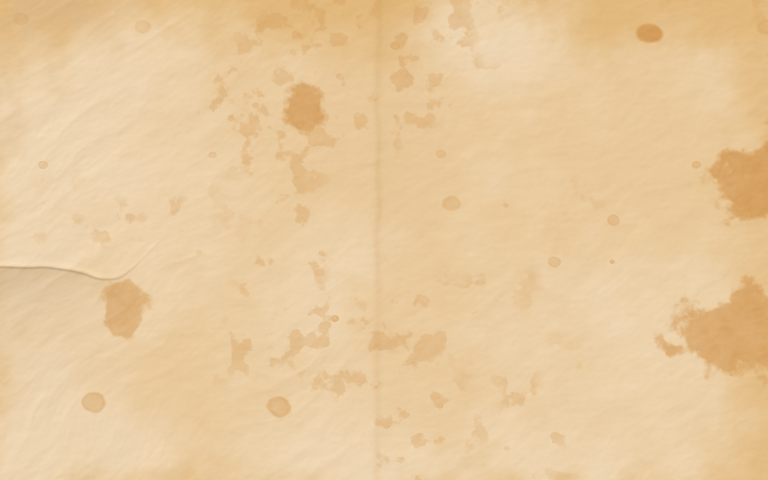
Give the GLSL for this texture, as a Shadertoy shader.

```glsl
// Aged parchment: warm mottled paper with toasted borders, a centre fold, a torn
// crease and brown stains. Fractal noise gives the tone and a height field whose
// slope is lit from the upper left; stains are noisy ellipses and jittered spots.

float hash(vec2 p) {
    return fract(sin(dot(p, vec2(127.1, 311.7))) * 43758.5453);
}

float noise(vec2 p) {
    vec2 i = floor(p), f = fract(p);
    f = f * f * f * (f * (f * 6.0 - 15.0) + 10.0);
    return mix(mix(hash(i), hash(i + vec2(1, 0)), f.x),
               mix(hash(i + vec2(0, 1)), hash(i + vec2(1, 1)), f.x), f.y);
}

// Fractal noise, mean 0.5
float fbm(vec2 p) {
    float sum = 0.0, amp = 0.516;
    for (int i = 0; i < 5; i++) {
        sum += amp * noise(p);
        p = mat2(1.6, 1.2, -1.2, 1.6) * p + 5.3;
        amp *= 0.5;
    }
    return sum;
}

// Paper height: slanted wrinkles plus fibre grain
float relief(vec2 p, float wrinkling) {
    vec2 q = p + 0.07 * vec2(noise(p * 5.0), noise(p * 5.0 + 7.0));
    float along = dot(q, vec2(0.84, 0.54));
    float across = dot(q, vec2(-0.54, 0.84));
    float wrinkles = 1.0 - abs(2.0 * fbm(vec2(along * 4.5, across * 15.0)) - 1.0);
    return wrinkles * wrinkling + 0.045 * fbm(p * vec2(32.0, 48.0));
}

// Ragged elliptical stain
float blot(vec2 p, vec2 centre, vec2 size, float ragged) {
    float d = length((p - centre) / size) + ragged;
    return 1.0 - smoothstep(0.75, 1.1, d);
}

// Small round stains, one at most per grid cell
float spots(vec2 p, float wobble) {
    float cover = 0.0;
    vec2 cell = floor(p * 8.0);
    for (int j = -1; j <= 1; j++) {
        for (int i = -1; i <= 1; i++) {
            vec2 id = cell + vec2(i, j);
            vec2 centre = (id + 0.2 + 0.6 * vec2(hash(id), hash(id + 31.0))) / 8.0;
            float present = step(0.76, hash(id + 57.0));
            float size = hash(id + 83.0);
            float radius = mix(0.006, 0.023, size * size);
            float d = length((p - centre) * vec2(0.9, 1.1)) / radius + wobble;
            float disc = 1.0 - smoothstep(0.8, 1.1, d);
            float rim = 0.75 + 0.25 * smoothstep(0.4, 0.9, d);
            cover = max(cover, present * disc * rim * mix(0.2, 0.65, hash(id + 11.0)));
        }
    }
    return cover;
}

void mainImage(out vec4 fragColor, in vec2 fragCoord) {
    vec2 p = fragCoord / iResolution.y;
    float aspect = iResolution.x / iResolution.y;
    float cloud = fbm(p * 3.0 + 2.0);
    float mottle = fbm(p * 16.0);
    float fine = fbm(p * 45.0 + 9.0);

    // Paper tone, palest at left and duller near the fold
    vec2 fromPale = p - vec2(0.25, 0.62);
    float fromMiddle = p.x - 0.48 * aspect;
    float tone = cloud + 0.22 * (mottle - 0.5) + 0.16 * exp(-9.0 * dot(fromPale, fromPale))
               - 0.08 * exp(-10.0 * fromMiddle * fromMiddle);
    vec3 col = mix(vec3(0.91, 0.785, 0.605), vec3(0.932, 0.835, 0.695),
                   smoothstep(0.2, 0.78, tone));

    // Toasted borders
    float ragged = 0.16 * (cloud - 0.5) + 0.1 * (mottle - 0.5);
    float top = 1.0 - smoothstep(-0.03, 0.13, 1.0 - p.y + ragged);
    float right = 1.0 - smoothstep(-0.04, 0.12, aspect - p.x + ragged);
    float others = 1.0 - smoothstep(-0.03, 0.06, min(p.x, p.y) + ragged);
    float toast = max(max(top, 0.7 * right), 0.5 * others);
    col = mix(col, vec3(0.875, 0.705, 0.46), 0.8 * toast);

    // Grey smudges in the upper left
    float smudge = smoothstep(0.48, 0.68, fbm(p * 4.0 + 21.0));
    smudge *= (1.0 - smoothstep(0.1, 0.6, p.x)) * smoothstep(0.5, 0.8, p.y);
    col = mix(col, vec3(0.85, 0.72, 0.55), 0.6 * smudge);

    // Stains: large blots, scattered spots, patches of freckles
    float rag = 1.7 * (mottle - 0.5) + 0.5 * (fine - 0.5);
    float stain = 0.8 * blot(p, vec2(0.397 * aspect, 0.79), vec2(0.046, 0.06), rag);
    stain = max(stain, 0.6 * blot(p, vec2(0.166 * aspect, 0.36), vec2(0.05, 0.047), rag));
    stain = max(stain, blot(p, vec2(0.847 * aspect, 0.93), vec2(0.031, 0.022), 0.3 * rag));
    stain = max(stain, 0.9 * blot(p, vec2(0.985 * aspect, 0.64), vec2(0.08, 0.09), rag));
    stain = max(stain, 0.75 * blot(p, vec2(0.96 * aspect, 0.32), vec2(0.13, 0.085), rag));
    stain = max(stain, spots(p, 0.5 * rag));
    float freckles = smoothstep(0.58, 0.68, fbm(p * 24.0 + 40.0));
    freckles *= smoothstep(0.5, 0.65, fbm(p * 3.5 + 13.0));
    stain = max(stain, 0.35 * freckles);
    col = mix(col, vec3(0.82, 0.595, 0.335), 0.85 * stain * (0.75 + 0.5 * fine));

    // Vertical centre fold with a soft shadow on its right
    float fold = p.x - 0.492 * aspect - 0.008 * (noise(vec2(3.0, p.y * 14.0)) - 0.5);
    float foldLine = exp(-fold * fold / 0.00005) * (0.3 + mottle);
    float foldShade = smoothstep(-0.02, 0.01, fold) * exp(-max(fold, 0.0) * 16.0);
    col -= vec3(0.02, 0.03, 0.04) * (foldLine + foldShade * (0.25 + 0.6 * p.y * mottle));

    // Crease from the left border: bright lip, dark line, shadow below
    float crease = p.y - 0.442 + 0.02 * smoothstep(0.08, 0.22, p.x)
                 - 0.1 * smoothstep(0.24, 0.38, p.x) - 0.012 * (noise(p * 18.0) - 0.5);
    float reach = 1.0 - smoothstep(0.15, 0.38, p.x);
    float shadow = (1.0 - smoothstep(-0.003, 0.003, crease)) * exp(min(crease, 0.0) * 9.0);
    float creaseLine = exp(-crease * crease / 0.000008);
    float lip = exp(-(crease - 0.008) * (crease - 0.008) / 0.00004);
    col -= reach * (vec3(0.09, 0.1, 0.11) * shadow * (1.0 - smoothstep(0.0, 0.36, p.x))
                  + 0.13 * creaseLine - 0.025 * lip);

    // Relief lit from the upper left
    float wrinkling = mix(0.085, 0.045, smoothstep(0.2, 0.8, p.x)) * (0.4 + 1.2 * cloud);
    vec2 light = vec2(-0.0018, 0.0024);
    float slope = relief(p - light, wrinkling) - relief(p + light, wrinkling);
    col += slope * vec3(0.9, 1.0, 1.15);

    fragColor = vec4(clamp(col, 0.0, 1.0), 1.0);
}
```
